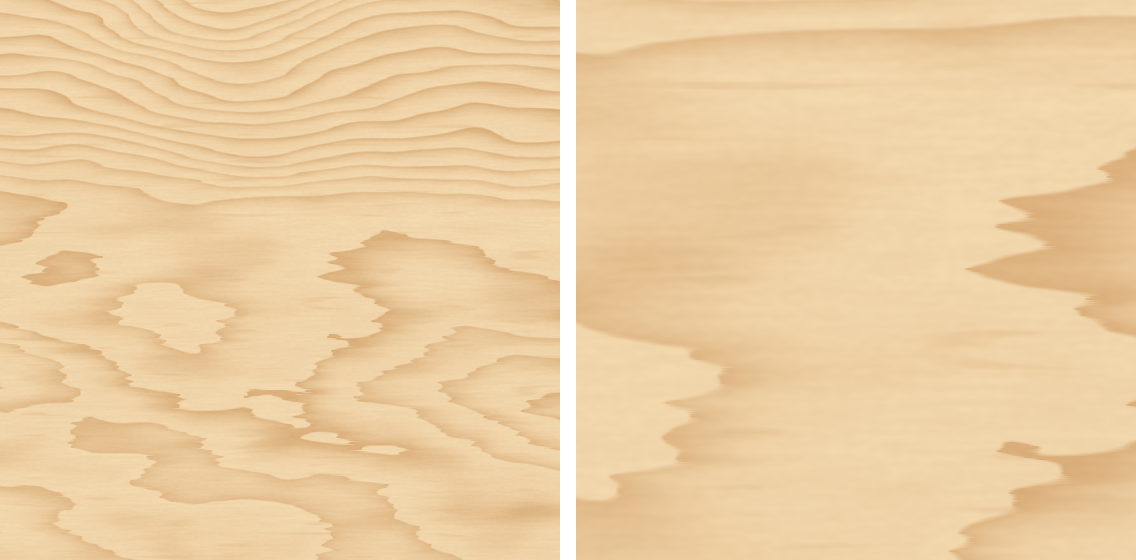
Left, the full canvas; right, a detail of the centre.
Give the GLSL for this texture, as a Shadertoy shader.

```glsl
// Pale pine plywood: dense bent growth rings above broad, ragged cathedral grain.

const vec3 PALE_WOOD = vec3(0.945, 0.836, 0.668);
const vec3 LATE_WOOD = vec3(0.868, 0.705, 0.505);
const vec3 RING_LINE = vec3(0.815, 0.610, 0.390);

float hash1(float n) {
    return fract(sin(n * 91.37 + 4.1) * 437.58);
}

vec2 randomGradient(vec2 cell) {
    vec3 q = fract(cell.xyx * vec3(0.1031, 0.1030, 0.0973));
    q += dot(q, q.yzx + 33.33);
    float angle = 6.2832 * fract((q.x + q.y) * q.z);
    return vec2(cos(angle), sin(angle));
}

float gradientNoise(vec2 p) {
    vec2 i = floor(p), f = fract(p);
    vec2 u = f * f * f * (f * (f * 6.0 - 15.0) + 10.0);
    vec2 e = vec2(0.0, 1.0);
    float a = dot(randomGradient(i), f);
    float b = dot(randomGradient(i + e.yx), f - e.yx);
    float c = dot(randomGradient(i + e.xy), f - e.xy);
    float d = dot(randomGradient(i + e.yy), f - e.yy);
    return mix(mix(a, b, u.x), mix(c, d, u.x), u.y);
}

float fbm(vec2 p, int octaves, float gain) {
    float sum = 0.0, amplitude = 1.0;
    for (int i = 0; i < octaves; i++) {
        sum += amplitude * gradientNoise(p);
        p = p * 2.13 + vec2(17.3, 9.7);
        amplitude *= gain;
    }
    return sum;
}

// Smooth mound whose contours form nested cathedral tips
float mound(vec2 p, vec2 centre, vec2 size) {
    vec2 q = (p - centre) / size;
    return exp(-dot(q, q));
}

// Growth height: each whole number is the outer edge of one ring
float growthHeight(vec2 p, float dense) {
    // Fibres drag the ring edges sideways into ragged fingers
    float fingers = fbm(p * vec2(5.0, 62.0), 2, 0.5);
    p.x += mix(0.034, 0.007, dense) * fingers;

    // Rings sag into a broad valley near the top
    float valley = exp(-pow((p.x - 0.41) / 0.19, 2.0));
    float y = p.y + 0.13 * valley * smoothstep(0.60, 0.88, p.y);
    y += 0.04 * p.x * dense;

    float above = max(y - 0.61, 0.0);
    float height = 2.6 * y + 31.0 * above * above / (above + 0.12);
    height += 1.75 * fbm(p * vec2(2.3, 6.2) + vec2(3.7, 1.9), 3, 0.40);

    // Nested tips entering from both sides
    height -= 2.7 * mound(p, vec2(1.06, 0.30), vec2(0.28, 0.12));
    for (int i = 0; i < 3; i++) {
        vec2 centre = vec2(-0.05, 0.08 + 0.28 * float(i));
        height -= 1.6 * mound(p, centre, vec2(0.22, 0.07));
    }
    return height;
}

// Slow darkening through a ring, then a crisp return to pale wood
float ringProfile(float height, float softness, float power) {
    float t = fract(height);
    return pow(t, power) * (1.0 - smoothstep(1.0 - softness, 1.0, t));
}

// Fine horizontal fibres
float fibres(vec2 p) {
    return 0.6 * gradientNoise(p * vec2(22.0, 210.0))
         + 0.5 * gradientNoise(p * vec2(110.0, 240.0) + 41.0)
         + 0.5 * gradientNoise(p * vec2(5.0, 75.0) + 13.0);
}

void mainImage(out vec4 fragColor, in vec2 fragCoord) {
    vec2 p = fragCoord / iResolution.xy;
    float dense = smoothstep(0.62, 0.76, p.y);

    // Growth rings with an edge width fixed in canvas units
    float height = growthHeight(p, dense);
    float pixelSlope = fwidth(height);
    float softness = max(pixelSlope, 0.0035 * iResolution.y * pixelSlope);
    softness = clamp(softness, 0.005, 0.4);
    float strength = mix(0.8, 1.15, hash1(floor(height)));
    float late = strength * ringProfile(height, softness, 2.4);
    float line = strength * ringProfile(height, softness, 9.0);

    // Tone: broad late wood, darker ring lines, sparse resin streaks
    vec3 color = mix(PALE_WOOD, LATE_WOOD, clamp(late, 0.0, 1.0));
    color = mix(color, RING_LINE, line * mix(0.18, 0.60, dense));
    float streak = smoothstep(0.30, 0.55, gradientNoise(p * vec2(8.0, 95.0) + 71.0));
    color = mix(color, LATE_WOOD, 0.30 * streak);

    // Fibre texture and gentle large-scale tint
    float tint = gradientNoise(p * vec2(1.5, 4.0) + 27.0);
    color += vec3(0.8, 1.0, 1.2) * (0.026 * fibres(p) + 0.012 * tint);
    fragColor = vec4(clamp(color, 0.0, 1.0), 1.0);
}
```
